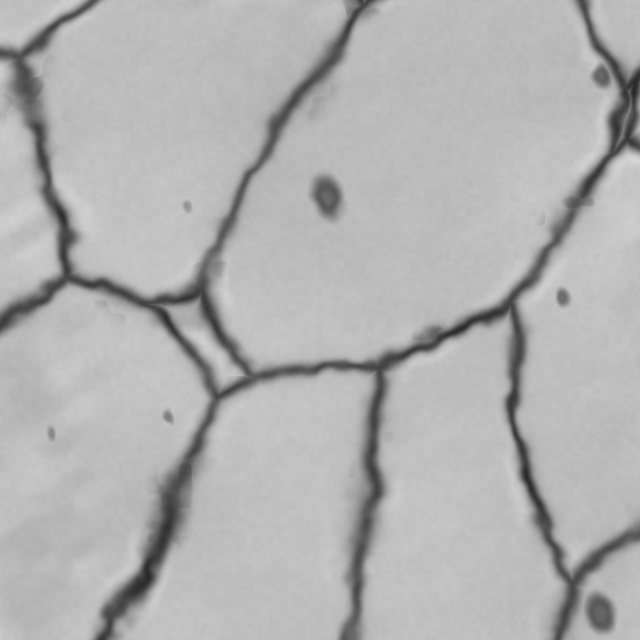
Give the GLSL for this texture, as a Shadertoy shader.

```glsl
const float GRAIN_SCALE = 2.1;      // grains per canvas side
const float GRAIN_STRETCH = 1.27;   // elongation along GRAIN_ANGLE
const float GRAIN_ANGLE = 1.08;
const float JITTER = 0.92;
const float POCKET_RADIUS = 0.80;   // gaps farther than this from all grain centres
const float LINE_WIDTH = 0.0102;
const float LINE_DEPTH = 0.50;
const float BASE_GREY = 0.748;
const float SPOT_SCALE = 5.0;
const float SPOT_SHARE = 0.3;
const vec2 GRAIN_SEED = vec2(17.0, 5.0);
const vec2 SPOT_SEED = vec2(41.0, 83.0);

// Integer hash of whole-numbered cells
vec2 hash2(vec2 cell) {
    uvec2 q = uvec2(ivec2(cell) + 4096) * 1664525u + 1013904223u;
    for (int i = 0; i < 2; i++) {
        q.x += q.y * 1664525u;
        q.y += q.x * 1664525u;
        q ^= q >> 16u;
    }
    return vec2(q & 65535u) / 65535.0;
}

vec2 noise2(vec2 p) {
    vec2 c = floor(p), f = p - c;
    f = f * f * f * (f * (f * 6.0 - 15.0) + 10.0);
    vec2 low = mix(hash2(c), hash2(c + vec2(1, 0)), f.x);
    vec2 high = mix(hash2(c + vec2(0, 1)), hash2(c + 1.0), f.x);
    return mix(low, high, f.y);
}

float noise(vec2 p) { return noise2(p).x; }

float gaussian(float x) { return exp(-x * x); }

vec2 grainCentre(vec2 cell) {
    return cell + 0.5 + JITTER * (hash2(cell + GRAIN_SEED) - 0.5);
}

// x: distance to grain border, y: signed distance into a pocket
vec2 grains(vec2 p) {
    float c = cos(GRAIN_ANGLE), s = sin(GRAIN_ANGLE), k = GRAIN_STRETCH;
    mat2 toGrid = GRAIN_SCALE * mat2(c / k, -s * k, s / k, c * k);
    vec2 g = toGrid * p, cell = floor(g), home = cell, toHome = vec2(9.0);
    for (int j = -2; j <= 2; j++)
    for (int i = -2; i <= 2; i++) {
        vec2 id = cell + vec2(i, j), r = grainCentre(id) - g;
        if (dot(r, r) < dot(toHome, toHome)) { toHome = r; home = id; }
    }
    float border = 9.0;
    for (int j = -2; j <= 2; j++)
    for (int i = -2; i <= 2; i++) {
        if (i == 0 && j == 0) continue;
        vec2 r = grainCentre(home + vec2(i, j)) - g;
        vec2 n = normalize(r - toHome);
        border = min(border, dot(0.5 * (r + toHome), n) / length(n * toGrid));
    }
    float reach = length(toHome);
    vec2 dir = toHome / max(reach, 0.001);
    return vec2(border, (reach - POCKET_RADIUS) / length(dir * toGrid));
}

// Scattered dark inclusions; large ones have a paler core
float spots(vec2 p) {
    vec2 g = p * SPOT_SCALE, cell = floor(g);
    float dark = 0.0;
    for (int j = -1; j <= 1; j++)
    for (int i = -1; i <= 1; i++) {
        vec2 id = cell + vec2(i, j);
        vec2 kind = hash2(id + SPOT_SEED);
        if (kind.y > SPOT_SHARE) continue;
        vec2 r = g - id - 0.2 - 0.6 * hash2(id + SPOT_SEED.yx);
        float size = pow(kind.x, 5.0);
        float d = length(r * vec2(1.2, 0.85) + 0.1 * r.yx) / mix(0.035, 0.15, size);
        float body = 1.0 - smoothstep(0.4, mix(1.8, 1.3, size), d);
        float core = 0.3 * size * (1.0 - smoothstep(0.2, 0.8, d));
        dark = max(dark, body * (1.0 - core) * mix(0.14, 0.46, kind.x));
    }
    return dark;
}

// Faint diagonal polishing relief, confined to patches
float relief(vec2 p) {
    vec2 q = vec2(0.87 * p.x + 0.5 * p.y, 0.87 * p.y - 0.5 * p.x);
    float rough = smoothstep(0.5, 0.85, noise(p * 2.7 + 31.0));
    return (noise(q * vec2(17.0, 32.0)) - 0.5) * mix(0.015, 0.085, rough);
}

void mainImage(out vec4 fragColor, in vec2 fragCoord) {
    vec2 p = fragCoord / min(iResolution.x, iResolution.y);

    // Grain layout with bent, slightly ragged borders
    vec2 bent = p + 0.075 * (noise2(p * 3.5) - 0.5) + 0.018 * (noise2(p * 17.0) - 0.5)
              + 0.009 * (noise2(p * 43.0) - 0.5);
    vec2 grain = grains(bent);
    float inPocket = smoothstep(-0.003, 0.003, grain.y);
    float line = min(mix(grain.x, 1.0, inPocket), abs(grain.y));

    // Polished surface
    float grey = BASE_GREY + relief(p);
    grey += 0.05 * (noise(p * 4.5 + 9.0) - 0.5);
    grey += 0.018 * (noise(p * 90.0) - 0.5) + 0.016 * (noise(p * 170.0) - 0.5);
    grey += inPocket * 0.2 * (noise(p * 34.0) - 0.5);

    // Etched borders: uneven width and depth
    float clump = smoothstep(0.6, 0.85, noise(p * 12.0 + 50.0));
    float width = LINE_WIDTH * mix(0.7, 1.3, noise(p * 5.0 + 3.0)) * mix(0.85, 1.15, noise(p * 15.0));
    width *= 1.0 + 0.4 * clump;
    float depth = LINE_DEPTH * mix(0.68, 1.12, noise(p * 8.0 + 20.0));
    depth *= 1.0 - mix(0.15, 0.35, clump) * noise(p * 50.0);
    float etched = depth * gaussian(line / width) + 0.04 * gaussian(line / (2.2 * width));

    // Debris clinging to the borders, and bright lips beside them
    float debris = 0.45 * clump * gaussian(line / 0.025) * smoothstep(0.5, 0.8, noise(p * 38.0 + 11.0));
    float lip = smoothstep(0.5, 0.85, noise(p * 9.0 + 70.0));
    float fringe = 0.06 * lip * gaussian((line - 2.4 * width) / width);

    float dark = max(max(etched, debris), spots(p + 0.008 * noise2(p * 40.0)));
    fragColor = vec4(vec3(clamp(grey + fringe - dark, 0.17, 0.85)), 1.0);
}
```
